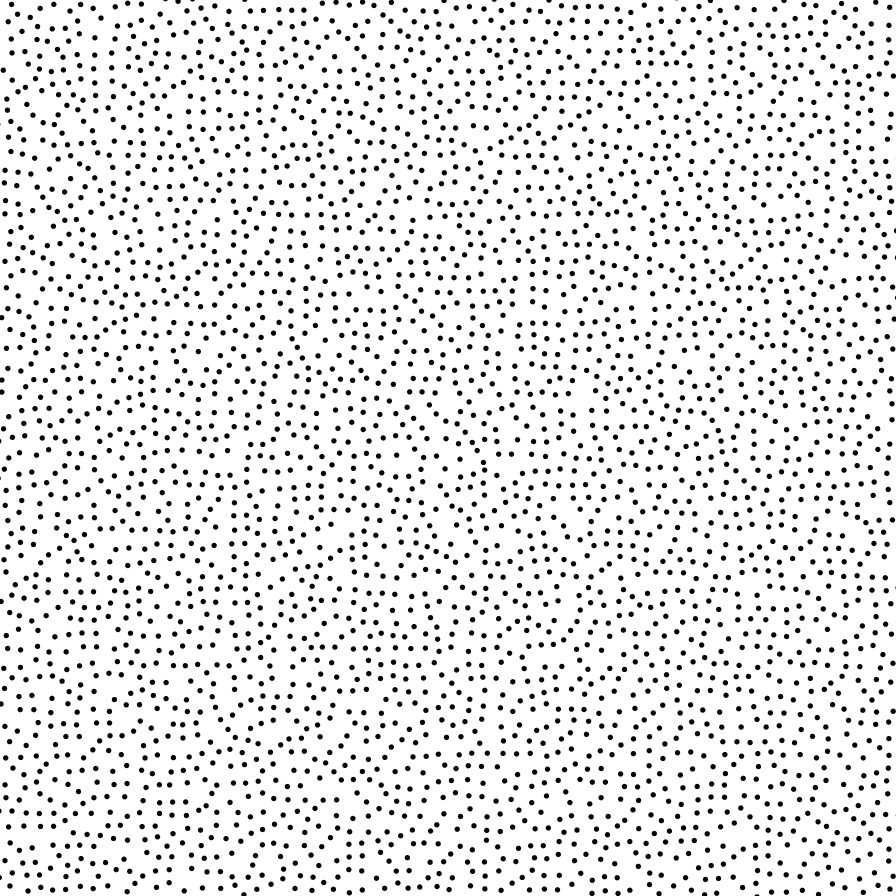
This pattern is drawn by a three.js fragment shader. Its source:

```glsl
// Evenly scattered black dots on white, in a blue-noise (Poisson disk) layout.
// Each grid cell holds one jittered point; two rounds of mutual repulsion
// push close neighbours apart, and the nearest point is drawn as a disk.

varying vec2 vUv;

const float CELLS = 60.0;          // grid cells across the canvas
const float DOT_RADIUS = 0.00295;  // in canvas units
const float MIN_SPACING = 0.87;    // wanted distance of dots, in cells
const float PUSH = 0.54;           // share of the overlap removed per round
const float JITTER = 0.92;         // random part of a cell
const float SEED_REACH = 1.0;      // farthest seed that may cover a pixel
const float PAIR_REACH = 1.4;      // farthest seeds that may repel
const float DOT_REACH = 0.6;       // farthest pushed point worth refining
const vec3 PAPER = vec3(1.0);
const vec3 INK = vec3(0.0);

// Random starting point inside a cell
vec2 seedPoint(vec2 cell) {
  float wave = sin(dot(cell + 17.0, vec2(127.1, 311.7)));
  vec2 random = fract(wave * vec2(43758.5453, 22578.1459));
  return cell + 0.5 + JITTER * (random - 0.5);
}

// Shift that moves a point away from a neighbour lying too close
vec2 repel(vec2 point, vec2 neighbour) {
  vec2 away = point - neighbour;
  float dist = length(away);
  return away / max(dist, 0.0001) * PUSH * max(MIN_SPACING - dist, 0.0);
}

// Round one: a seed pushed by the seeds around it
vec2 spreadOnce(vec2 cell, vec2 seed) {
  vec2 shift = vec2(0.0);
  for (int y = -1; y <= 1; y++) {
    for (int x = -1; x <= 1; x++) {
      shift += repel(seed, seedPoint(cell + vec2(float(x), float(y))));
    }
  }
  return seed + shift;
}

// Round two: a pushed point, pushed again by its pushed neighbours
vec2 spreadTwice(vec2 cell, vec2 point) {
  vec2 seed = seedPoint(cell);
  vec2 shift = vec2(0.0);
  for (int y = -1; y <= 1; y++) {
    for (int x = -1; x <= 1; x++) {
      vec2 other = cell + vec2(float(x), float(y));
      vec2 otherSeed = seedPoint(other);
      if (other != cell && distance(seed, otherSeed) < PAIR_REACH) {
        shift += repel(point, spreadOnce(other, otherSeed));
      }
    }
  }
  return point + shift;
}

void main() {
  float edge = max(fwidth(vUv.x), 0.00001);
  vec2 pos = vUv * CELLS;
  vec2 home = floor(pos);

  // Nearest point after round one
  float nearest = 10.0;
  vec2 nearCell = home;
  vec2 nearPoint = home;
  for (int y = -1; y <= 1; y++) {
    for (int x = -1; x <= 1; x++) {
      vec2 cell = home + vec2(float(x), float(y));
      vec2 seed = seedPoint(cell);
      if (distance(pos, seed) < SEED_REACH) {
        vec2 point = spreadOnce(cell, seed);
        float dist = distance(pos, point);
        if (dist < nearest) {
          nearest = dist;
          nearCell = cell;
          nearPoint = point;
        }
      }
    }
  }

  // Final place of that point, and a disk with an edge one pixel wide
  float cover = 0.0;
  if (nearest < DOT_REACH) {
    float dist = distance(pos, spreadTwice(nearCell, nearPoint)) / CELLS;
    cover = clamp(0.5 + (DOT_RADIUS - dist) / edge, 0.0, 1.0);
  }
  gl_FragColor = vec4(mix(PAPER, INK, cover), 1.0);
}
```
